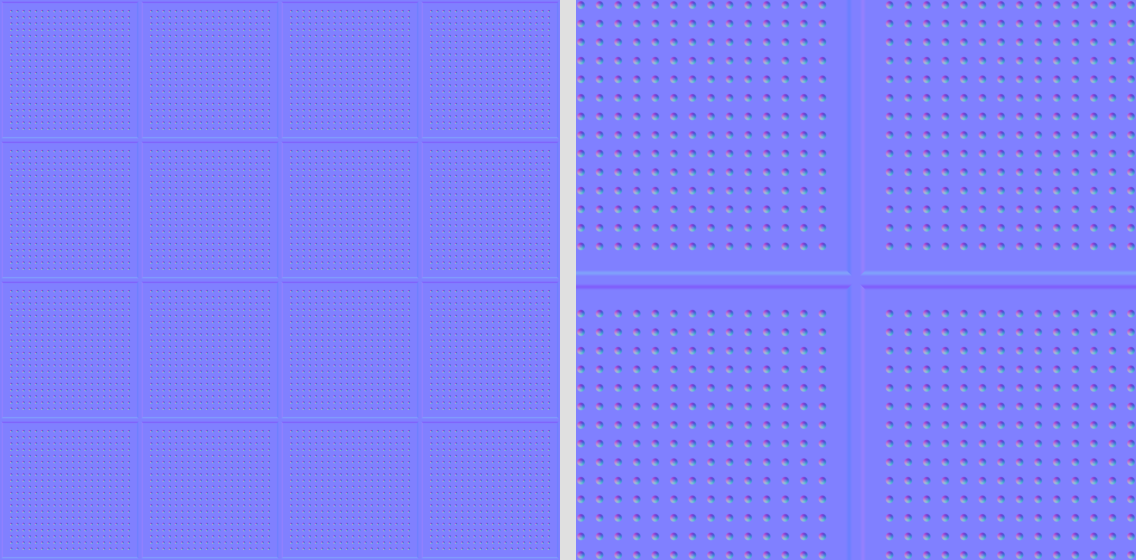
Left, the full canvas; right, a detail of the centre.
A Shadertoy shader for this texture map:

```glsl
// Tangent-space normal map of square perforated panels framed by raised bevelled ribs.

const float PANELS = 4.0;            // panels across and down
const float HOLES = 20.0;            // holes per panel side
const float HOLE_MARGIN = 0.08;      // panel edge to first hole centre, in panels
const float HOLE_RADIUS = 0.0095;    // in panels
const float HOLE_TILT = 0.5;         // steepest wall tilt
const float HOLE_DARKENING = 0.22;   // loss of height component inside a hole
const float BEVEL_CENTRE = 0.0165;   // rib centre line to bevel middle, in panels
const float BEVEL_HALF_WIDTH = 0.0085;
const vec2 BEVEL_TILT = vec2(0.16, 0.26);
const int SAMPLES = 4;               // antialiasing samples per axis

// Tilt of the ribs along the panel borders; their slopes mitre at crossings.
vec2 ribTilt(vec2 panelPos) {
    vec2 offset = fract(panelPos + 0.5) - 0.5;
    vec2 dist = abs(offset);
    vec2 bevel = 1.0 - smoothstep(0.0, BEVEL_HALF_WIDTH, abs(dist - BEVEL_CENTRE));
    vec2 nearestAxis = dist.x < dist.y ? vec2(1.0, 0.0) : vec2(0.0, 1.0);
    return sign(offset) * bevel * nearestAxis * BEVEL_TILT;
}

// Round recesses: xy is the wall tilt toward the hole centre, z the coverage.
vec3 holeTilt(vec2 panelPos) {
    float pitch = (1.0 - 2.0 * HOLE_MARGIN) / (HOLES - 1.0);
    vec2 local = fract(panelPos) - HOLE_MARGIN;
    vec2 cell = clamp(floor(local / pitch + 0.5), 0.0, HOLES - 1.0);
    vec2 offset = local - cell * pitch;
    float radius = length(offset) / HOLE_RADIUS;
    float inside = 1.0 - smoothstep(0.8, 1.1, radius);
    float wall = smoothstep(0.0, 0.6, radius) * inside;
    return vec3(-offset / max(length(offset), 1e-5) * wall * HOLE_TILT, inside);
}

vec3 surfaceNormal(vec2 panelPos) {
    vec3 hole = holeTilt(panelPos);
    vec2 tilt = ribTilt(panelPos) + hole.xy;
    float height = sqrt(max(1.0 - dot(tilt, tilt), 0.0));
    return vec3(tilt, height - HOLE_DARKENING * hole.z);
}

void mainImage(out vec4 fragColor, in vec2 fragCoord) {
    // Average the normals over the pixel footprint
    vec3 normal = vec3(0.0);
    for (int j = 0; j < SAMPLES; j++) {
        for (int i = 0; i < SAMPLES; i++) {
            vec2 jitter = (vec2(i, j) + 0.5) / float(SAMPLES) - 0.5;
            vec2 uv = (fragCoord + jitter) / iResolution.xy;
            normal += surfaceNormal(uv * PANELS);
        }
    }
    normal /= float(SAMPLES * SAMPLES);

    // Encode from -1..1 to 0..1
    fragColor = vec4(normal * 0.5 + 0.5, 1.0);
}
```
